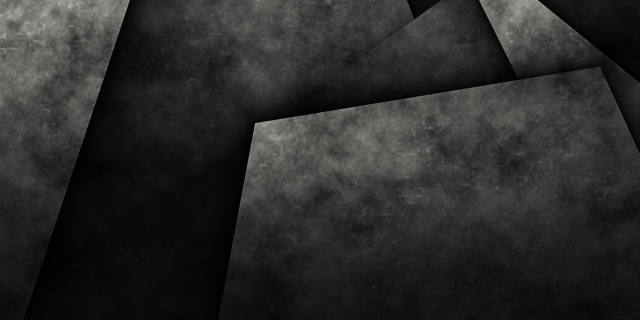
Give the GLSL for this background, as a WebGL 2 fragment shader.

```glsl
#version 300 es
precision highp float;

uniform vec2 u_resolution;
out vec4 fragColor;

const vec3 STONE_TINT = vec3(1.01, 1.01, 0.975);

float hash(vec2 cell) {
    vec3 q = fract(cell.xyx * 0.1031);
    q += dot(q, q.yzx + 33.33);
    return fract((q.x + q.y) * q.z);
}

float valueNoise(vec2 p) {
    vec2 cell = floor(p);
    vec2 f = fract(p);
    f = f * f * (3.0 - 2.0 * f);
    float low = mix(hash(cell), hash(cell + vec2(1, 0)), f.x);
    float high = mix(hash(cell + vec2(0, 1)), hash(cell + vec2(1, 1)), f.x);
    return mix(low, high, f.y);
}

float fbm(vec2 p) {
    float sum = 0.0;
    float amplitude = 0.5;
    for (int i = 0; i < 6; i++) {
        sum += amplitude * valueNoise(p);
        p = mat2(1.6, 1.2, -1.2, 1.6) * p + 7.3;
        amplitude *= 0.56;
    }
    return sum / 1.1;
}

// Signed distance to a line, positive on the left of the way from a to b
float sideOf(vec2 p, vec2 a, vec2 b) {
    vec2 along = normalize(b - a);
    vec2 q = p - a;
    return along.x * q.y - along.y * q.x;
}

// Elliptical pool of light fading to a dark floor level
float lightPool(vec2 p, vec2 center, vec2 radius, float dark, float bright) {
    vec2 q = (p - center) / radius;
    return mix(dark, bright, exp(-dot(q, q)));
}

// Worn stone: broad stains, fine grain and pale flecks
float stoneTexture(vec2 p) {
    float stains = smoothstep(0.2, 0.8, fbm(p * 6.0));
    float wear = fbm(p * 21.0 + 40.0) - 0.5;
    float grain = valueNoise(p * 125.0) - 0.5;
    float patches = smoothstep(0.4, 0.7, fbm(p * 9.0 + 17.0));
    float flecks = smoothstep(0.7, 0.95, valueNoise(p * vec2(65.0, 85.0))) * patches;
    return 0.7 + 0.56 * stains + 0.9 * wear + 0.24 * grain + 0.35 * flecks;
}

// Lay a slab over the scene, with a soft shadow outside and a thin lit rim inside
float laySlab(float below, float slab, float dist, float pixel, float strength, float width) {
    float shadow = 1.0 - strength * exp(-max(-dist, 0.0) / width);
    float rim = 1.0 + 0.22 * exp(-max(dist, 0.0) / 0.004);
    float cover = smoothstep(-0.7 * pixel, 0.7 * pixel, dist);
    return mix(below * shadow, slab * rim, cover);
}

void main() {
    // Canvas spans 2 by 1 units
    vec2 p = gl_FragCoord.xy / u_resolution * vec2(2.0, 1.0);
    float pixel = 1.0 / u_resolution.y;

    // Backmost slab, seen in the upper right
    float shade = lightPool(p, vec2(1.88, 1.0), vec2(0.42, 0.45), 0.04, 0.38);

    // Central rear slab
    float rearLight = lightPool(p, vec2(0.95, 1.02), vec2(0.58, 0.45), 0.035, 0.3);
    float rear = sideOf(p, vec2(1.294, 0.943), vec2(1.271, 1.0));
    shade = laySlab(shade, rearLight, rear, pixel, 0.9, 0.06);

    // Diagonal slab
    float diagonalLight = lightPool(p, vec2(1.35, 0.98), vec2(0.5, 0.42), 0.035, 0.22);
    float diagonal = sideOf(p, vec2(1.38, 1.0), vec2(0.469, 0.349));
    shade = laySlab(shade, diagonalLight, diagonal, pixel, 0.4, 0.035);

    // Upper right wedge
    float wedgeLight = lightPool(p, vec2(1.6, 1.0), vec2(0.48, 0.42), 0.07, 0.41);
    float wedge = min(sideOf(p, vec2(1.497, 1.0), vec2(1.62, 0.753)),
                      sideOf(p, vec2(2.0, 0.74), vec2(1.68, 1.0)));
    shade = laySlab(shade, wedgeLight, wedge, pixel, 0.9, 0.05);

    // Left slab
    float leftLight = lightPool(p, vec2(0.15, 1.03), vec2(0.65, 0.52), 0.05, 0.46);
    float left = sideOf(p, vec2(0.073, 0.0), vec2(0.406, 1.0));
    shade = laySlab(shade, leftLight, left, pixel, 0.92, 0.065);

    // Front slab
    float frontLight = lightPool(p, vec2(0.98, 0.61), vec2(1.1, 0.34), 0.05, 0.34);
    frontLight += lightPool(p, vec2(0.87, 0.56), vec2(0.22, 0.14), 0.0, 0.06);
    float front = min(sideOf(p, vec2(0.797, 0.615), vec2(0.682, 0.0)),
                      sideOf(p, vec2(1.875, 0.792), vec2(0.797, 0.615)));
    front = min(front, sideOf(p, vec2(2.0, 0.518), vec2(1.875, 0.792)));
    shade = laySlab(shade, frontLight, front, pixel, 0.92, 0.055);

    shade *= stoneTexture(p);
    fragColor = vec4(clamp(shade * STONE_TINT, 0.0, 1.0), 1.0);
}
```
